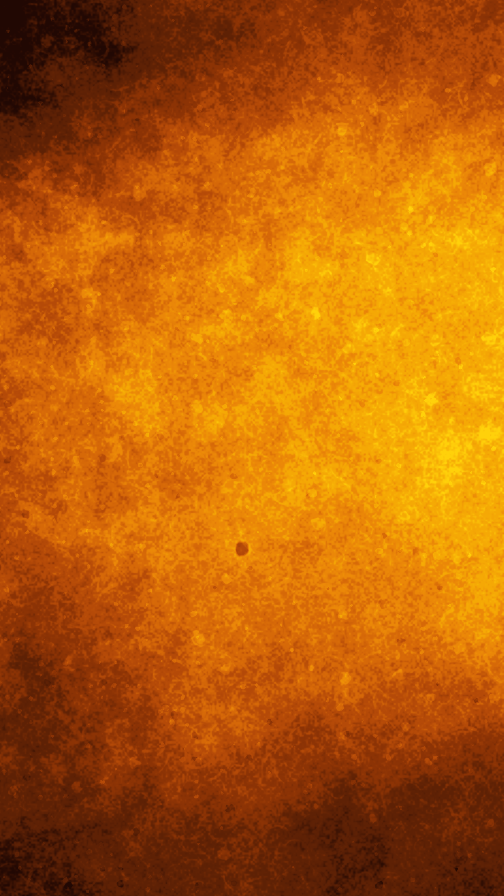
Reproduce this texture procedurally as a WebGL 2 fragment shader.

```glsl
#version 300 es
precision highp float;
// Weathered amber paper: a warm glow at the right, dark burnt corners, fibres and flakes.
uniform vec2 u_resolution;
out vec4 outColor;

float hash(vec2 p) {
  vec3 q = fract(vec3(p.xyx) * 0.1031);
  q += dot(q, q.yzx + 33.33);
  return fract((q.x + q.y) * q.z);
}

float noise(vec2 p) {
  vec2 i = floor(p), f = fract(p);
  f = f * f * (3.0 - 2.0 * f);
  return mix(mix(hash(i), hash(i + vec2(1, 0)), f.x),
             mix(hash(i + vec2(0, 1)), hash(i + vec2(1, 1)), f.x), f.y);
}

float fbm(vec2 p) {
  float sum = 0.0, amp = 0.5;
  for (int i = 0; i < 5; i++) {
    sum += amp * noise(p);
    p = mat2(1.6, 1.2, -1.2, 1.6) * p + 7.3;
    amp *= 0.5;
  }
  return sum;
}

// Soft elliptical spot; scale sets the inverse radius on each axis.
float spot(vec2 p, vec2 center, vec2 scale) {
  vec2 d = (p - center) * scale;
  return exp(-dot(d, d));
}

// Thin curved hairs: one random circular arc per cell.
float fibres(vec2 p, float seed) {
  vec2 cell = floor(p);
  float sum = 0.0;
  for (int y = -1; y <= 1; y++)
    for (int x = -1; x <= 1; x++) {
      vec2 id = cell + vec2(x, y);
      float turn = 6.2832 * hash(id + seed);
      float radius = 0.3 + 0.8 * hash(id + seed + 17.0);
      vec2 dir = vec2(cos(turn), sin(turn));
      vec2 mid = id + vec2(hash(id + seed + 31.0), hash(id + seed + 47.0));
      vec2 d = p - mid + dir * radius;
      float line = 1.0 - smoothstep(0.015, 0.07, abs(length(d) - radius));
      sum += line * (1.0 - smoothstep(0.3, 0.65, length(p - mid)));
    }
  return sum;
}

// Irregular flecks, one in some of the cells.
float flecks(vec2 p, float seed, float density) {
  vec2 id = floor(p);
  float size = 0.08 + 0.2 * hash(id + seed + 5.0);
  vec2 mid = 0.3 + 0.4 * vec2(hash(id + seed + 9.0), hash(id + seed + 13.0));
  float d = length(fract(p) - mid) + 0.16 * (noise(p * 7.0) - 0.5);
  return step(hash(id + seed), density) * (1.0 - smoothstep(size * 0.6, size, d));
}

vec3 amberRamp(float t) {
  vec3 c = mix(vec3(0.13, 0.03, 0.01), vec3(0.37, 0.13, 0.02), smoothstep(0.0, 0.24, t));
  c = mix(c, vec3(0.55, 0.20, 0.02), smoothstep(0.24, 0.42, t));
  c = mix(c, vec3(0.71, 0.29, 0.03), smoothstep(0.42, 0.56, t));
  c = mix(c, vec3(0.84, 0.41, 0.03), smoothstep(0.56, 0.69, t));
  c = mix(c, vec3(0.92, 0.53, 0.03), smoothstep(0.69, 0.80, t));
  c = mix(c, vec3(0.96, 0.66, 0.02), smoothstep(0.80, 0.91, t));
  return mix(c, vec3(1.0, 0.82, 0.04), smoothstep(0.91, 1.06, t));
}

void main() {
  vec2 uv = gl_FragCoord.xy / u_resolution;
  vec2 p = gl_FragCoord.xy / u_resolution.y;

  // Broad light: right-hand glow, then the burnt edges and corners
  float tone = 0.72 + 0.25 * spot(uv, vec2(1.0, 0.55), vec2(2.1, 3.3));
  tone += 0.08 * spot(uv, vec2(0.6, 0.72), vec2(2.8, 6.0));
  tone -= 0.42 * spot(uv, vec2(0.0, 0.95), vec2(2.2, 5.5));
  tone -= 0.22 * exp(-pow((1.0 - uv.y) * 6.0, 2.0));
  tone -= 0.44 * exp(-pow(uv.y * 5.5, 2.0));
  tone -= 0.12 * exp(-pow(uv.x * 6.0, 2.0));
  tone -= 0.17 * spot(uv, vec2(0.0, 0.2), vec2(3.0, 4.0));
  tone -= 0.15 * spot(uv, vec2(1.0, 0.08), vec2(2.5, 6.0));

  // Blotches and worn patches, roughest along the left
  float rough = 1.0 - smoothstep(0.1, 0.55, uv.x);
  tone += 0.24 * (fbm(p * 8.0 + 3.0) - 0.48);
  tone += 0.20 * (fbm(p * 26.0 + 11.0) - 0.48);
  float worn = smoothstep(0.52, 0.64, fbm(p * 22.0 + 40.0));
  float wornArea = spot(uv, vec2(0.15, 0.78), vec2(3.0, 7.0)) + spot(uv, vec2(0.12, 0.25), vec2(4.0, 4.0));
  tone += 0.12 * worn * wornArea;
  tone += 0.06 * smoothstep(0.55, 0.7, noise(p * 30.0 + 60.0)) * smoothstep(0.3, 0.6, uv.y);

  // Fibres, flecks and fine grain
  tone += 0.04 * fibres(p * 26.0, 3.0) + 0.03 * fibres(p * 45.0 + 9.0, 71.0) - 0.025;
  tone += 0.09 * flecks(p * 30.0, 2.0, 0.16) + 0.09 * flecks(p * 75.0, 23.0, 0.08 + 0.12 * rough);
  tone -= 0.12 * flecks(p * 48.0, 57.0, 0.06) * (1.0 - 0.6 * uv.y);
  tone += 0.11 * (noise(p * 420.0) - 0.5) + 0.09 * (noise(p * 210.0 + 5.0) - 0.5);

  // Single marks: pale streak, bright chip, faint rings, lower smudge
  tone += 0.10 * spot(p, vec2(0.323, 0.458), vec2(90.0, 45.0));
  tone += 0.12 * spot(p, vec2(0.545, 0.515), vec2(75.0, 90.0));
  float ringDist = length(p - vec2(0.486, 0.596));
  tone += 0.025 * sin(ringDist * 700.0) * (1.0 - smoothstep(0.01, 0.03, ringDist));
  vec2 smudge = mat2(0.8, -0.6, 0.6, 0.8) * (p - vec2(0.45, 0.05));
  tone -= 0.16 * worn * spot(smudge, vec2(0.0), vec2(25.0, 60.0));

  // Small dark stain with a pale rim
  float stain = length((p - vec2(0.27, 0.388)) * vec2(1.0, 0.8)) + 0.002 * (noise(p * 200.0) - 0.5);
  tone += 0.05 * (1.0 - smoothstep(0.008, 0.013, stain));
  tone -= 0.31 * (1.0 - smoothstep(0.005, 0.0085, stain));

  outColor = vec4(amberRamp(clamp(tone, 0.0, 1.06)), 1.0);
}
```
